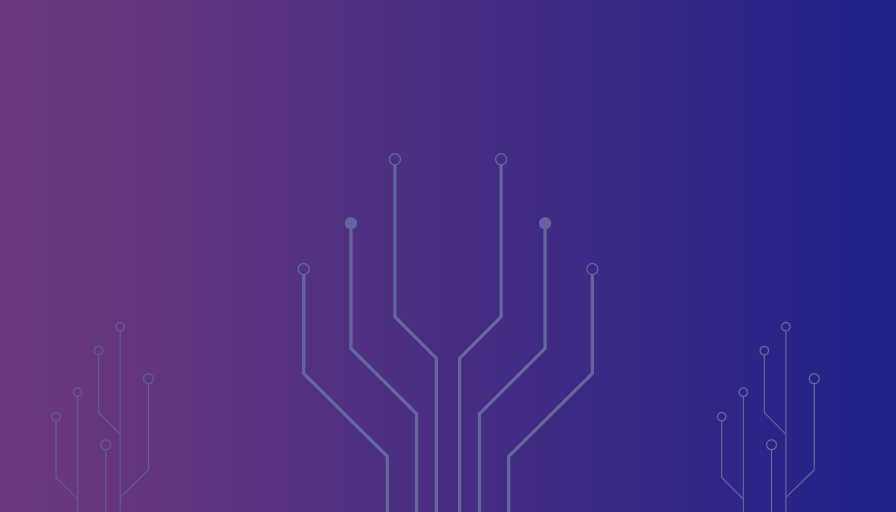
This background is drawn by a Shadertoy shader. Its source:

```glsl
// Circuit-board traces rising like branches over a violet to blue gradient.

const vec3 VIOLET = vec3(0.432, 0.226, 0.492);
const vec3 BLUE = vec3(0.130, 0.132, 0.536);
const vec3 TRACE = vec3(0.395, 0.400, 0.615);
const vec3 PALE_TRACE = vec3(0.470, 0.470, 0.640);

const float DESIGN_WIDTH = 1.7534; // canvas width when its height is 1
const float RING_HALF = 0.0012;    // half the stroke of a ring

float segmentDistance(vec2 p, vec2 a, vec2 b) {
    vec2 pa = p - a, ba = b - a;
    return length(pa - ba * clamp(dot(pa, ba) / dot(ba, ba), 0.0, 1.0));
}

float ringDistance(vec2 p, vec2 center, float radius) {
    return abs(length(p - center) - radius) - RING_HALF;
}

// A ring on a stem that drops to the bend, then slants to the joint.
float branchDistance(vec2 p, vec2 node, float bendY, vec2 joint, float radius, float halfWidth) {
    vec2 start = node - vec2(0.0, radius + halfWidth);
    vec2 bend = vec2(node.x, bendY);
    float stroke = min(segmentDistance(p, start, bend), segmentDistance(p, bend, joint));
    return min(stroke - halfWidth, ringDistance(p, node, radius));
}

// A branch whose joint continues straight down past the lower edge.
float rootedDistance(vec2 p, vec2 node, float bendY, vec2 joint, float radius, float halfWidth) {
    float root = segmentDistance(p, joint, vec2(joint.x, -0.05)) - halfWidth;
    return min(root, branchDistance(p, node, bendY, joint, radius, halfWidth));
}

// A ring on a plain vertical stem.
float stemDistance(vec2 p, vec2 node, float radius, float halfWidth) {
    vec2 start = node - vec2(0.0, radius + halfWidth);
    float stroke = segmentDistance(p, start, vec2(node.x, -0.05)) - halfWidth;
    return min(stroke, ringDistance(p, node, radius));
}

// Large mirrored tree; p.x is measured from its axis.
float largeTree(vec2 p, float radius, float halfWidth) {
    p.x = abs(p.x);
    vec2 dotNode = vec2(0.1900, 0.5639);
    float d = rootedDistance(p, vec2(0.1039, 0.6890), 0.3813, vec2(0.0228, 0.3002), radius, halfWidth);
    d = min(d, rootedDistance(p, dotNode, 0.3196, vec2(0.0616, 0.1918), radius, halfWidth));
    d = min(d, rootedDistance(p, vec2(0.2824, 0.4745), 0.2705, vec2(0.1187, 0.1084), radius, halfWidth));
    return min(d, length(p - dotNode) - radius); // solid middle node
}

// Small uneven tree; p.x is measured from its main stem.
float smallTree(vec2 p, float radius, float halfWidth) {
    float wide = radius * 1.17;
    float d = stemDistance(p, vec2(0.0, 0.3619), radius, halfWidth);
    d = min(d, stemDistance(p, vec2(-0.0833, 0.2340), radius, halfWidth));
    d = min(d, stemDistance(p, vec2(-0.0281, 0.1313), wide, halfWidth));
    d = min(d, branchDistance(p, vec2(-0.0422, 0.3151), 0.1941, vec2(0.0, 0.1518), radius, halfWidth));
    d = min(d, branchDistance(p, vec2(-0.1256, 0.1861), 0.0674, vec2(-0.0833, 0.0251), radius, halfWidth));
    return min(d, branchDistance(p, vec2(0.0555, 0.2603), 0.0822, vec2(0.0, 0.0285), wide, halfWidth));
}

// Antialiased fill of a distance field.
float coverage(float d, float pixel) {
    return clamp(0.5 - d / pixel, 0.0, 1.0);
}

void mainImage(out vec4 fragColor, in vec2 fragCoord) {
    vec2 uv = fragCoord / iResolution.xy;
    vec2 p = uv * vec2(DESIGN_WIDTH, 1.0);
    float pixel = 1.0 / iResolution.y;

    // Background gradient
    vec3 color = mix(VIOLET, BLUE, uv.x);

    // Central tree
    float tree = largeTree(p - vec2(0.8767, 0.0), 0.0107, 0.0032);
    color = mix(color, TRACE, coverage(tree, pixel));

    // Small trees at both sides
    for (int i = 0; i < 2; i++) {
        float side = float(i);
        float d = smallTree(p - vec2(0.2352 + 1.3027 * side, 0.0), 0.0082, 0.0011);
        color = mix(color, mix(TRACE, PALE_TRACE, side), 0.8 * coverage(d, pixel));
    }

    fragColor = vec4(color, 1.0);
}
```
